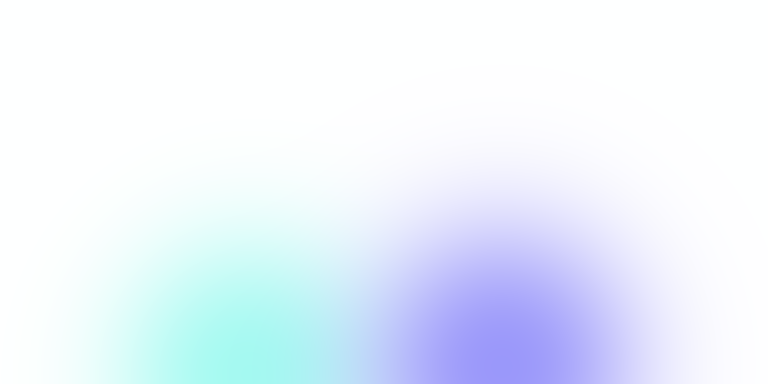
Write a Shadertoy shader that draws this background.

```glsl
// Two soft pools of light, aqua and violet, rising from the lower edge of a white field.
// Each pool is an elliptical falloff exp(-r^p), slightly flatter at its core than a Gaussian;
// the violet pool is laid over the aqua one, so they blend to sky blue between them.

// Colours
const vec3 PAPER  = vec3(0.998, 0.999, 0.999);
const vec3 AQUA   = vec3(0.645, 0.980, 0.945);
const vec3 VIOLET = vec3(0.605, 0.595, 0.980);

// Centres and radii, in units of the canvas height
const vec2 AQUA_CENTRE   = vec2(0.650, 0.025);
const vec2 AQUA_RADIUS   = vec2(0.345, 0.355);
const vec2 VIOLET_CENTRE = vec2(1.307, 0.045);
const vec2 VIOLET_RADIUS = vec2(0.356, 0.372);

// Above 2.0 the core flattens and the rim fades sooner
const float FALLOFF = 2.4;

// Coverage of a pool: 1 at its centre, fading smoothly to 0
float glow(vec2 p, vec2 centre, vec2 radius) {
    float r = length((p - centre) / radius);
    return exp(-pow(r, FALLOFF));
}

void mainImage(out vec4 fragColor, in vec2 fragCoord) {
    // Height runs 0..1; x is measured from the middle so the layout stays centred
    vec2 p = fragCoord / iResolution.y;
    p.x += 1.0 - 0.5 * iResolution.x / iResolution.y;

    // Layers, back to front
    vec3 colour = PAPER;
    colour = mix(colour, AQUA, glow(p, AQUA_CENTRE, AQUA_RADIUS));
    colour = mix(colour, VIOLET, glow(p, VIOLET_CENTRE, VIOLET_RADIUS));

    fragColor = vec4(colour, 1.0);
}
```
